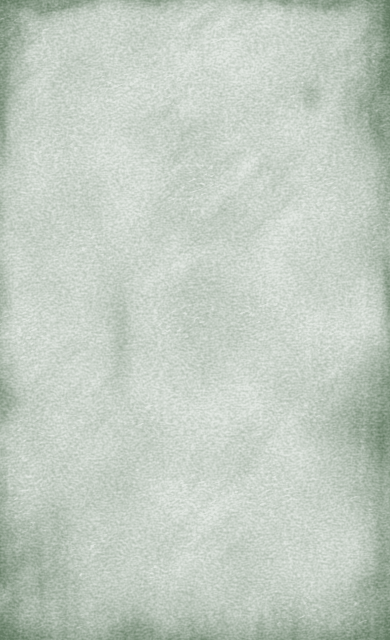
This texture is drawn by a Shadertoy shader. Its source:

```glsl
// Pale sage green aged paper with a fine horizontal linen weave.
// Gradient noise gives soft clouds, slanted rubs and the grain;
// exponential falloffs from the borders give the darker, uneven wear.

#define DARK_GREEN  vec3(0.40, 0.492, 0.40)
#define PALE_GREEN  vec3(0.88, 0.901, 0.88)
#define BASE_TONE   0.797
#define GRAIN       0.165
#define CLOUDS      0.115
#define RUBS        0.060
#define FLECKS      0.100
#define WEAR        0.46
#define WEAVE_SCALE vec2(150.0, 285.0)

float hash(ivec2 cell) {
    uvec2 q = uvec2(cell) * uvec2(1597334677u, 3812015801u);
    uint n = (q.x ^ q.y) * 1597334677u;
    n = (n ^ (n >> 15)) * 2246822519u;
    n ^= n >> 13;
    return float(n >> 8) / 16777216.0;
}

float cornerSlope(ivec2 cell, vec2 offset) {
    float angle = 6.28318 * hash(cell);
    return dot(vec2(cos(angle), sin(angle)), offset);
}

// Gradient noise, roughly -0.7 to 0.7
float noise(vec2 p) {
    ivec2 i = ivec2(floor(p));
    vec2 f = fract(p);
    vec2 u = f * f * f * (f * (f * 6.0 - 15.0) + 10.0);
    float low = mix(cornerSlope(i, f),
                    cornerSlope(i + ivec2(1, 0), f - vec2(1, 0)), u.x);
    float high = mix(cornerSlope(i + ivec2(0, 1), f - vec2(0, 1)),
                     cornerSlope(i + ivec2(1, 1), f - vec2(1, 1)), u.x);
    return mix(low, high, u.y);
}

float fbm(vec2 p) {
    float sum = 0.0, gain = 0.6;
    for (int i = 0; i < 4; i++) {
        sum += gain * noise(p);
        p = mat2(0.8, 0.6, -0.6, 0.8) * p * 2.03 + 17.3;
        gain *= 0.5;
    }
    return sum;
}

vec2 rotate(vec2 p, float angle) {
    float c = cos(angle), s = sin(angle);
    return vec2(c * p.x + s * p.y, c * p.y - s * p.x);
}

float softSpot(vec2 p, vec2 centre, vec2 radius) {
    vec2 d = (p - centre) / radius;
    return exp(-dot(d, d));
}

// Short threads lying across the sheet, bent so no lattice shows
float weave(vec2 p) {
    vec2 bent = p + 0.004 * vec2(noise(p * 23.0), noise(p * 19.0 + 40.0));
    float threads = noise(rotate(bent, 0.03) * WEAVE_SCALE);
    float specks = noise(rotate(bent, 0.6) * WEAVE_SCALE.y * 0.95 + 91.0);
    float slubs = noise(bent * WEAVE_SCALE * vec2(0.3, 0.5) + 53.0);
    return 0.55 * threads + 0.50 * specks + 0.17 * slubs;
}

// Dark borders, widest at the corners and broken into patches
float borderWear(vec2 p, float width) {
    vec2 q = p + 0.05 * vec2(fbm(p * 7.0 + 5.0), fbm(p * 7.0 + 31.0));
    float corner = smoothstep(0.2, 0.5, abs(p.y - 0.5));
    float reach = mix(0.010, 0.030, corner);
    float left = mix(0.45, 1.0, corner) * exp(-max(q.x, 0.0) / reach);
    float right = mix(0.65, 1.0, corner) * exp(-max(width - q.x, 0.0) / (reach + 0.008));
    float foot = 0.75 * exp(-max(q.y, 0.0) / 0.026);
    float head = 0.65 * exp(-max(1.0 - q.y, 0.0) / 0.009);
    float patches = 0.9 + 1.2 * noise(p * vec2(4.0, 9.0) + 12.0);
    float wear = (left + right) * patches + foot + head;
    wear += 0.60 * softSpot(q, vec2(width - 0.01, 0.31), vec2(0.06, 0.08));
    wear += 0.40 * softSpot(q, vec2(width, 0.90), vec2(0.05, 0.13));
    wear += 0.60 * softSpot(q, vec2(0.0, 0.94), vec2(0.035, 0.075));
    wear += 0.36 * softSpot(q, vec2(0.06, 0.11), vec2(0.07, 0.11));
    float fibres = noise(p * vec2(75.0, 7.0)) + 0.6 * noise(p * vec2(28.0, 5.0));
    return 1.0 - exp(-wear * (1.0 + 0.5 * fibres));
}

void mainImage(out vec4 fragColor, in vec2 fragCoord) {
    vec2 p = fragCoord / iResolution.y;
    float width = iResolution.x / iResolution.y;

    // Soft clouding and brushed diagonal rubs
    float clouds = fbm(p * vec2(9.0, 7.5) + 3.7);
    vec2 slanted = rotate(p + 0.01 * clouds, 0.75);
    float rubPatch = smoothstep(-0.15, 0.35, noise(p * 5.0 + 70.0));
    float rubs = noise(slanted * vec2(9.0, 38.0))
               + 0.6 * noise(slanted * vec2(22.0, 95.0));
    float tone = BASE_TONE + CLOUDS * clouds + RUBS * rubs * rubPatch;

    // Worn borders and two faint stains inside the sheet
    float wear = borderWear(p, width);
    tone -= WEAR * wear;
    tone -= 0.12 * softSpot(p, vec2(0.80 * width, 0.85), vec2(0.018, 0.022));
    tone -= 0.07 * softSpot(p, vec2(0.31 * width, 0.47), vec2(0.014, 0.075));

    // Linen grain and scattered pale flecks
    tone += GRAIN * weave(p) * (1.0 + 0.3 * wear);
    float fleck = noise(rotate(p, 0.35) * vec2(95.0, 230.0) + 8.0);
    float fleckPatch = smoothstep(0.0, 0.4, noise(p * 11.0 + 25.0));
    tone += FLECKS * smoothstep(0.2, 0.6, fleck) * fleckPatch;

    float blend = (tone - DARK_GREEN.r) / (PALE_GREEN.r - DARK_GREEN.r);
    fragColor = vec4(mix(DARK_GREEN, PALE_GREEN, clamp(blend, 0.0, 1.0)), 1.0);
}
```
